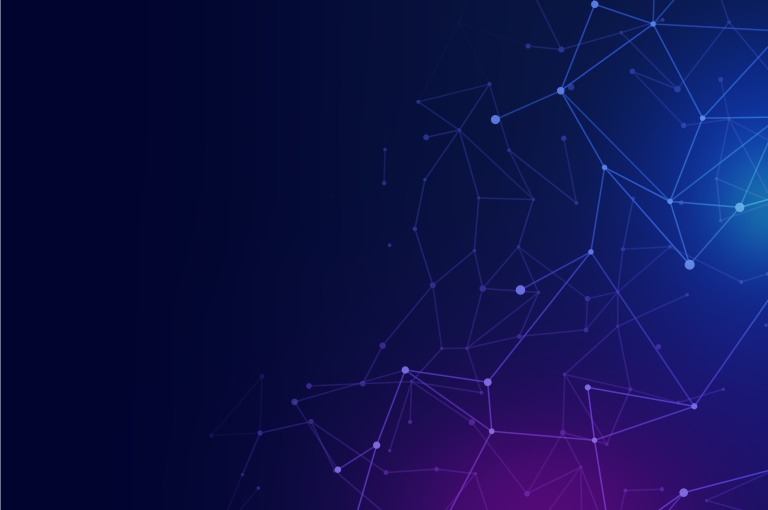
Reproduce this background procedurally as a WebGL 1 fragment shader.

```glsl
precision highp float;
uniform vec2 u_resolution;

// Lengths are fractions of the canvas height
const vec3 NAVY = vec3(0.0, 0.015, 0.18);
const vec3 DEEP_BLUE = vec3(0.035, 0.08, 0.25);
const vec3 INDIGO = vec3(0.10, 0.09, 0.47);
const vec3 PURPLE = vec3(0.14, 0.03, 0.37);
const vec3 MAGENTA = vec3(0.35, 0.04, 0.48);
const vec3 AZURE = vec3(0.06, 0.22, 0.71);
const vec3 TEAL = vec3(0.10, 0.50, 0.68);
const vec3 LINK_BLUE = vec3(0.18, 0.36, 0.88);
const vec3 LINK_INDIGO = vec3(0.29, 0.28, 0.90);
const vec3 LINK_VIOLET = vec3(0.54, 0.22, 0.80);
const vec3 LINK_CYAN = vec3(0.25, 0.68, 0.86);
const vec3 NODE_LIGHT = vec3(0.70, 0.78, 1.0);
const vec3 RIM_COLOR = vec3(0.55, 0.58, 0.68);
const vec2 AZURE_CENTER = vec2(1.52, 0.65);
const vec2 TEAL_CENTER = vec2(1.51, 0.60);
const vec2 MAGENTA_CENTER = vec2(1.07, -0.02);
const float MAIN_CELL = 0.178;
const float FINE_CELL = 0.098;
const float LINK_WIDTH = 0.0015;
const float RIM_WIDTH = 0.0015;
const float JITTER = 0.74;

float hash(vec2 v) {
  vec3 q = fract(v.xyx * vec3(0.1031, 0.1030, 0.0973));
  q += dot(q, q.yzx + 33.33);
  return fract((q.x + q.y) * q.z);
}

float glow(vec2 p, vec2 center, vec2 radius) {
  vec2 d = (p - center) / radius;
  return exp(-dot(d, d));
}

float segmentDistance(vec2 p, vec2 a, vec2 b) {
  vec2 ab = b - a;
  float t = clamp(dot(p - a, ab) / dot(ab, ab), 0.0, 1.0);
  return length(p - a - ab * t);
}

float fill(float distance, float radius) {
  float edge = 0.7 / u_resolution.y;
  return 1.0 - smoothstep(radius - edge, radius + edge, distance);
}

// Left limit of the network at a given height
float leftLimit(float y) {
  return 0.53 + 0.27 * smoothstep(0.16, 0.42, y)
    + 0.24 * smoothstep(0.74, 0.96, y);
}

vec2 nodePosition(vec2 cell, float size, float seed) {
  vec2 offset = vec2(hash(cell + seed), hash(cell + seed + 41.7));
  return (cell + 0.5 + JITTER * (offset - 0.5)) * size;
}

float nodePresence(vec2 cell, vec2 node, float seed, float reach) {
  float inside = node.x - leftLimit(node.y) + reach;
  return smoothstep(-0.02, 0.14, inside) * step(0.13, hash(cell + seed + 83.1));
}

// Coverage of one jittered mesh: x = links, y = nodes
vec2 network(vec2 p, float size, float seed, float reach, float density, float radius) {
  vec2 home = floor(p / size);
  float links = 0.0;
  for (int j = 0; j < 2; j++) {
    for (int i = 0; i < 2; i++) {
      vec2 base = home - vec2(float(i), float(j));
      float lean = step(0.5, hash(base + seed + 17.3));
      for (int k = 0; k < 3; k++) {
        // Right, up, then one of the two diagonals
        vec2 from = base;
        vec2 to = base + (k == 0 ? vec2(1.0, 0.0) : vec2(0.0, 1.0));
        if (k == 2) {
          from = base + vec2(lean, 0.0);
          to = base + vec2(1.0 - lean, 1.0);
        }
        vec2 a = nodePosition(from, size, seed);
        vec2 b = nodePosition(to, size, seed);
        float strength = min(nodePresence(from, a, seed, reach),
                             nodePresence(to, b, seed, reach));
        float pick = hash(base + seed + 29.0 + 13.7 * float(k));
        strength *= step(pick, density) * (1.0 - 0.5 * pick);
        links = max(links, strength * fill(segmentDistance(p, a, b), LINK_WIDTH));
      }
    }
  }
  vec2 node = nodePosition(home, size, seed);
  float grow = hash(home + seed + 61.9);
  float disc = fill(length(p - node), radius * mix(0.5, 1.0, grow * grow));
  return vec2(links, disc * nodePresence(home, node, seed, reach));
}

vec3 background(vec2 p) {
  vec3 color = mix(NAVY, DEEP_BLUE, smoothstep(0.15, 1.15, p.x));
  color = mix(color, INDIGO, 0.85 * glow(p, vec2(1.47, 0.20), vec2(0.42, 0.38)));
  color = mix(color, PURPLE, 0.75 * glow(p, MAGENTA_CENTER, vec2(0.46, 0.38)));
  color = mix(color, AZURE, 0.95 * glow(p, AZURE_CENTER, vec2(0.27, 0.30)));
  color = mix(color, TEAL, 0.75 * glow(p, TEAL_CENTER, vec2(0.10, 0.11)));
  return mix(color, MAGENTA, 0.9 * glow(p, MAGENTA_CENTER, vec2(0.27, 0.19)));
}

vec3 linkTint(vec2 p) {
  vec3 tint = mix(LINK_INDIGO, LINK_BLUE, smoothstep(0.3, 0.65, p.y));
  tint = mix(tint, LINK_VIOLET, glow(p, vec2(1.0, 0.02), vec2(0.38, 0.30)));
  return mix(tint, LINK_CYAN, glow(p, TEAL_CENTER, vec2(0.18, 0.20)));
}

void main() {
  vec2 p = gl_FragCoord.xy / u_resolution.y;
  vec3 color = background(p);
  vec3 tint = linkTint(p);
  // Faint fine mesh behind the bright main mesh
  vec2 fine = network(p, FINE_CELL, 7.0, 0.16, 0.52, 0.0065);
  vec2 bright = network(p, MAIN_CELL, 23.0, 0.03, 0.74, 0.0105);
  vec3 fineTint = mix(tint, LINK_VIOLET, 0.3);
  color = mix(color, fineTint, max(0.32 * fine.x, 0.5 * fine.y));
  color = mix(color, tint, 0.85 * bright.x);
  color = mix(color, mix(tint, NODE_LIGHT, 0.35), 0.92 * bright.y);
  // Pale rim along the left side
  color = mix(color, RIM_COLOR, fill(p.x, RIM_WIDTH));
  gl_FragColor = vec4(color, 1.0);
}
```
